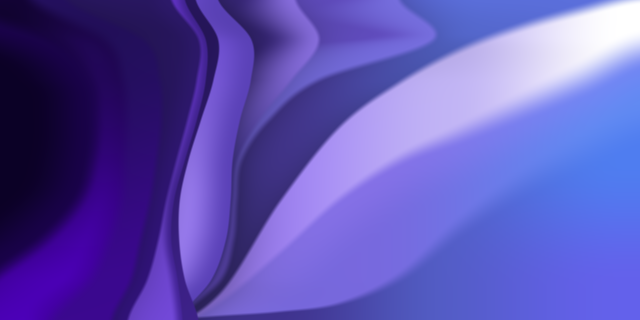
This background is drawn by a Shadertoy shader. Its source:

```glsl
#define SPAN 2.0            // canvas width in units of its height
#define BAND_START 0.5      // where the sweeping bands begin
#define EDGE_BLUR 0.004     // softness of the crisp edges
#define SHADOW_WIDTH 0.07   // reach of the shade beside a fold
#define INK vec3(0.045, 0.005, 0.15)
#define NIGHT vec3(0.16, 0.09, 0.38)
#define VIOLET vec3(0.30, 0.0, 0.73)
#define INDIGO vec3(0.29, 0.23, 0.61)
#define LILAC vec3(0.62, 0.50, 0.97)
#define PERIWINKLE vec3(0.47, 0.41, 0.87)
#define AZURE vec3(0.31, 0.49, 0.94)

// Smooth curve through evenly spaced knots: value and slope over t in 0..1
vec2 curve(float k[9], float t) {
    float s = clamp(t, 0.0, 1.0) * 8.0;
    int i = min(int(s), 7);
    float f = s - float(i);
    float a = k[i], b = k[i + 1];
    float m = 0.5 * (b - k[max(i - 1, 0)]);
    float n = 0.5 * (k[min(i + 2, 8)] - a);
    float c2 = 3.0 * (b - a) - 2.0 * m - n;
    float c3 = 2.0 * (a - b) + m + n;
    return vec2(a + f * (m + f * (c2 + f * c3)),
                8.0 * (m + f * (2.0 * c2 + 3.0 * f * c3)));
}

// Distance to the left of an upright fold
float fold(float k[9], vec2 p) {
    vec2 c = curve(k, p.y);
    return (c.x - p.x) / sqrt(1.0 + c.y * c.y);
}

// Distance below a sweeping band edge
float sweep(float k[9], vec2 p) {
    float reach = SPAN - BAND_START;
    vec2 c = curve(k, (p.x - BAND_START) / reach);
    c.y /= reach;
    return (c.x - p.y) / sqrt(1.0 + c.y * c.y);
}

// Lay a sheet over the colour below, shading what lies just outside it
vec3 sheet(vec3 under, vec3 paint, float d, float blur, float shade) {
    under *= 1.0 - shade * exp(-max(-d, 0.0) / SHADOW_WIDTH);
    return mix(under, paint, smoothstep(-blur, blur, d));
}

// Blend from the rim of a sheet to its body
vec3 ramp(vec3 rim, vec3 body, float d, float width) {
    return mix(rim, body, smoothstep(0.0, width, d));
}

vec3 bands(vec2 p) {
    float far = smoothstep(0.9, 2.0, p.x);
    vec3 col = mix(INDIGO, vec3(0.36, 0.44, 0.87), smoothstep(0.85, 1.5, p.x));

    // Pale band, brightening to white at the upper right
    float top = sweep(float[9](-0.03, 0.083, 0.37, 0.604, 0.742, 0.844, 0.914, 0.966, 1.01), p);
    vec3 pale = mix(LILAC, vec3(0.76, 0.71, 0.96), smoothstep(0.75, 1.45, p.x));
    pale = mix(pale, vec3(1.0), smoothstep(1.4, 1.95, p.x));
    col = sheet(col, pale, top, mix(0.008, 0.025, far), 0.22 * (1.0 - far));

    // Periwinkle band with a glowing upper edge
    float mid = sweep(float[9](-0.04, 0.057, 0.211, 0.38, 0.503, 0.583, 0.667, 0.753, 0.844), p);
    vec3 soft = mix(PERIWINKLE, vec3(0.38, 0.54, 0.95), smoothstep(1.1, 1.95, p.x));
    soft = ramp(mix(soft, LILAC, 0.35), soft, mid, 0.18);
    col = sheet(col, soft, mid, mix(0.012, 0.065, far), 0.0);

    // Blue ground
    float low = sweep(float[9](0.0, 0.013, 0.026, 0.052, 0.135, 0.292, 0.422, 0.521, 0.609), p);
    vec3 ground = mix(vec3(0.25, 0.20, 0.56), vec3(0.32, 0.36, 0.76), smoothstep(0.85, 1.4, p.x));
    vec3 shore = mix(vec3(0.39, 0.38, 0.92), AZURE, smoothstep(0.1, 0.5, p.y));
    ground = mix(ground, shore, smoothstep(1.25, 1.95, p.x));
    return sheet(col, ground, low, mix(0.006, 0.07, far), 0.0);
}

vec3 folds(vec3 col, vec2 p) {
    float rise = smoothstep(0.1, 0.9, p.y);

    // Broad leaf with its tip at the upper centre
    float d = fold(float[9](0.56, 0.69, 0.73, 0.74, 0.755, 0.84, 0.997, 1.354, 1.25), p);
    vec3 rim = mix(vec3(0.42, 0.32, 0.81), vec3(0.46, 0.43, 0.87), rise);
    col = sheet(col, ramp(rim, vec3(0.38, 0.30, 0.75), d, 0.2), d, 0.012, 0.1);

    // Shaded leaf
    d = fold(float[9](0.56, 0.664, 0.711, 0.727, 0.742, 0.81, 0.911, 0.997, 0.924), p);
    rim = mix(INDIGO, vec3(0.53, 0.43, 0.87), smoothstep(0.45, 0.85, p.y));
    col = sheet(col, ramp(rim, vec3(0.23, 0.16, 0.50), d, 0.18), d, 0.009, 0.12);

    // Bright ribbon
    d = fold(float[9](0.56, 0.66, 0.706, 0.721, 0.727, 0.75, 0.784, 0.786, 0.682), p);
    vec3 body = mix(LILAC, vec3(0.46, 0.33, 0.87), smoothstep(0.35, 0.95, p.y));
    col = sheet(col, ramp(vec3(0.36, 0.26, 0.73), body, d, 0.14), d, EDGE_BLUR, 0.25);

    // Dark gap beside the ribbon
    d = fold(float[9](0.62, 0.578, 0.56, 0.562, 0.589, 0.628, 0.667, 0.682, 0.612), p);
    col = sheet(col, mix(vec3(0.24, 0.13, 0.54), NIGHT, rise), d, EDGE_BLUR, 0.0);

    // Thin ribbon, fanning out at its foot
    d = fold(float[9](0.57, 0.555, 0.535, 0.544, 0.578, 0.615, 0.643, 0.643, 0.578), p);
    body = mix(vec3(0.46, 0.29, 0.87), vec3(0.40, 0.21, 0.82), rise);
    col = sheet(col, ramp(vec3(0.28, 0.15, 0.62), body, d, 0.035), d, EDGE_BLUR, 0.0);

    // Night curtain
    d = fold(float[9](0.40, 0.46, 0.495, 0.52, 0.552, 0.586, 0.615, 0.622, 0.536), p);
    body = mix(vec3(0.18, 0.07, 0.45), NIGHT, rise);
    col = sheet(col, ramp(body * 1.1, body, d, 0.08), d, 0.007, 0.1);

    // Violet folds, dimming toward the top
    d = fold(float[9](0.35, 0.41, 0.44, 0.47, 0.49, 0.505, 0.50, 0.45, 0.21), p);
    body = mix(vec3(0.23, 0.03, 0.56), vec3(0.14, 0.06, 0.37), rise);
    col = sheet(col, body, d, 0.014, 0.1);
    d = fold(float[9](0.16, 0.28, 0.34, 0.38, 0.39, 0.395, 0.385, 0.33, 0.10), p);
    body = mix(VIOLET, vec3(0.14, 0.03, 0.37), rise);
    body = mix(body, INK, 0.7 * smoothstep(0.3, 0.0, p.x) * rise);
    col = sheet(col, ramp(body * 0.88, body, d, 0.08), d, 0.025, 0.0);

    // Inky hollow
    d = fold(float[9](-0.16, -0.03, 0.14, 0.25, 0.29, 0.30, 0.28, 0.16, -0.16), p);
    return sheet(col, ramp(vec3(0.10, 0.01, 0.29), INK, d, 0.2), d, 0.03, 0.2);
}

void mainImage(out vec4 fragColor, in vec2 fragCoord) {
    vec2 p = fragCoord / iResolution.xy * vec2(SPAN, 1.0);
    fragColor = vec4(folds(bands(p), p), 1.0);
}
```
